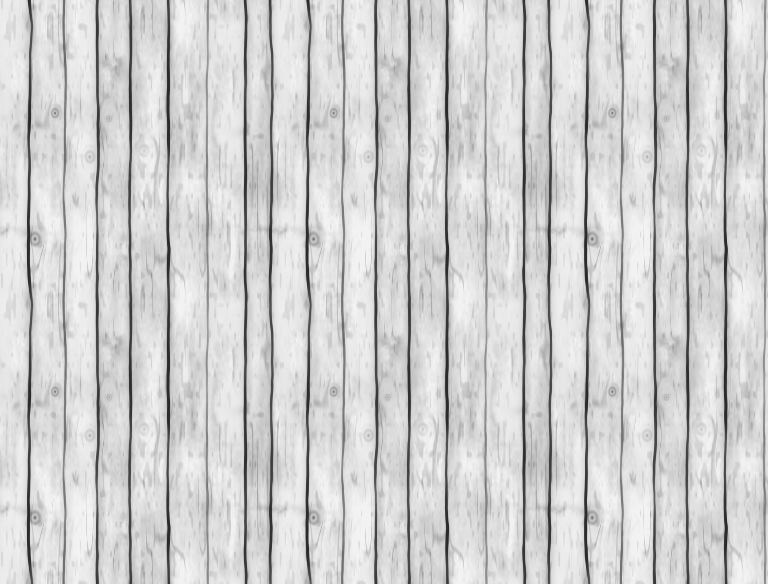
Give the GLSL for this texture, as a Shadertoy shader.

```glsl
const float TILE = 0.3628;              // repeat size, in canvas widths
const vec2 TILE_ORIGIN = vec2(0.039, 0.0);
const float GAP_HALF_WIDTH = 0.0052;    // in tile units, as all below
const float WOBBLE = 0.016;
const vec3 GAP_COLOR = vec3(0.17);
const vec3 PAINT_COLOR = vec3(0.935);

// Boards: left edge, depth of the gap there, tone, amount of white paint
const int BOARDS = 8;
const float EDGE[BOARDS] = float[](0.0, 0.125, 0.244, 0.362, 0.498, 0.638, 0.774, 0.867);
const float GAP[BOARDS] = float[](0.95, 0.55, 0.85, 0.95, 1.0, 0.42, 0.92, 0.92);
const float TONE[BOARDS] = float[](0.865, 0.885, 0.835, 0.86, 0.865, 0.88, 0.835, 0.87);
const float PAINT[BOARDS] = float[](0.35, 0.9, 0.4, 0.3, 0.3, 1.0, 0.35, 1.0);

// Knots: centre, radius, darkness
const int KNOTS = 5;
const vec4 KNOT[KNOTS] = vec4[](
    vec4(0.090, 0.690, 0.014, 0.50), vec4(0.018, 0.238, 0.020, 0.50),
    vec4(0.215, 0.533, 0.018, 0.25), vec4(0.285, 0.670, 0.010, 0.25),
    vec4(0.410, 0.555, 0.018, 0.16));

// Stains: centre, half size
const int STAINS = 4;
const vec4 STAIN[STAINS] = vec4[](
    vec4(0.87, 0.263, 0.13, 0.016), vec4(0.29, 0.850, 0.045, 0.05),
    vec4(0.335, 0.200, 0.025, 0.05), vec4(0.82, 0.620, 0.06, 0.02));

float hash(vec2 p) {
    vec3 q = fract(p.xyx * 0.1031);
    q += dot(q, q.yzx + 33.33);
    return fract((q.x + q.y) * q.z);
}

// Value noise that repeats once per tile
float noise(vec2 t, vec2 cells) {
    vec2 p = t * cells, i = floor(p), f = fract(p);
    f = f * f * (3.0 - 2.0 * f);
    vec2 a = mod(i, cells), b = mod(i + 1.0, cells);
    return mix(mix(hash(a), hash(vec2(b.x, a.y)), f.x),
               mix(hash(vec2(a.x, b.y)), hash(b), f.x), f.y);
}

float fbm(vec2 t, vec2 cells) {
    float sum = 0.0, amp = 0.533;
    for (int i = 0; i < 4; i++) {
        sum += amp * noise(t, cells);
        amp *= 0.5;
        cells *= 2.0;
    }
    return sum;
}

vec2 wrap(vec2 d) { return fract(d + 0.5) - 0.5; }

void mainImage(out vec4 fragColor, in vec2 fragCoord) {
    vec2 t = (fragCoord / iResolution.x - TILE_ORIGIN) / TILE;
    float pixel = 1.0 / (iResolution.x * TILE);
    float x = t.x + WOBBLE * (fbm(t, vec2(7.0, 5.0)) - 0.5);

    // Gaps between boards
    int board = 0;
    float gap = 0.0, shade = 0.0;
    for (int i = 0; i < BOARDS; i++) {
        if (fract(x) >= EDGE[i]) board = i;
        float d = abs(wrap(vec2(x - EDGE[i], 0.0)).x);
        float wear = mix(0.75, 1.1, noise(t + EDGE[i], vec2(8.0, 9.0)));
        float halfWidth = GAP_HALF_WIDTH * mix(0.5, 1.0, GAP[i]) * wear;
        float line = 1.0 - smoothstep(halfWidth - 0.6 * pixel, halfWidth + 0.6 * pixel, d);
        gap = max(gap, line * min(GAP[i] * wear, 1.0));
        shade += GAP[i] * exp(-d / 0.011);
    }

    // Knots darken the wood and bend the grain around them
    vec2 g = t;
    float knots = 0.0;
    for (int i = 0; i < KNOTS; i++) {
        vec2 d = wrap(t - KNOT[i].xy);
        float r = length(d * vec2(1.0, 0.8)) / KNOT[i].z;
        g.x -= 0.7 * d.x * exp(-0.15 * r * r);
        float rings = 0.65 + 0.35 * cos(7.0 * r);
        knots += KNOT[i].w * rings * exp(-r * r);
    }

    float stains = 0.0;
    for (int i = 0; i < STAINS; i++) {
        vec2 d = wrap(t - STAIN[i].xy) / STAIN[i].zw;
        stains += exp(-dot(d, d));
    }

    // Grain, flecks, cracks and worn paint
    float mottle = fbm(t, vec2(11.0, 7.0));
    float grain = fbm(g, vec2(36.0, 5.0));
    float speckle = noise(g, vec2(140.0, 70.0));
    float fleck = smoothstep(0.68, 0.95, noise(g, vec2(110.0, 28.0)));
    float crackLine = 1.0 - smoothstep(0.0, 0.09, abs(noise(g, vec2(42.0, 4.0)) - 0.5));
    float crack = crackLine * smoothstep(0.52, 0.75, noise(t, vec2(19.0, 11.0)));
    float paint = PAINT[board] * smoothstep(0.42, 0.68, fbm(t + 0.37, vec2(14.0, 6.0)));

    float wood = TONE[board] + 0.16 * (mottle - 0.5) + 0.22 * (grain - 0.5);
    wood += 0.05 * (speckle - 0.5) - 0.10 * fleck - 0.16 * crack;
    vec3 color = mix(vec3(wood), PAINT_COLOR - 0.07 * fleck, 0.8 * paint);
    color -= stains * 0.22 * smoothstep(0.3, 0.75, fbm(t, vec2(30.0, 24.0)));
    color *= (1.0 - min(knots, 0.7)) * (1.0 - 0.20 * min(shade, 1.0));
    color = mix(min(color, vec3(0.95)), GAP_COLOR, gap);
    fragColor = vec4(color, 1.0);
}
```
